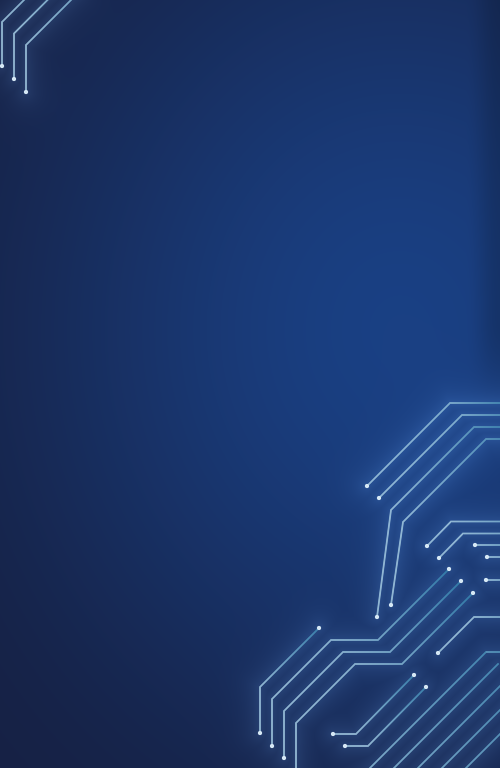
This background is drawn by a WebGL 1 fragment shader. Its source:

```glsl
precision highp float;
// Deep blue backdrop with glowing circuit traces in two opposite corners.
uniform vec2 u_resolution;

const vec2 SHEET = vec2(50.0, 76.8);   // layout units, y runs down from the top
const float PITCH = 1.2;               // spacing of neighbouring traces
const float EDGE = 52.0;               // just beyond the right side
const vec3 NAVY = vec3(0.085, 0.13, 0.27);
const vec3 ROYAL = vec3(0.10, 0.25, 0.515);
const vec3 PALE = vec3(0.61, 0.76, 0.86);
const vec3 TEAL = vec3(0.20, 0.50, 0.67);
const vec3 HALO = vec3(0.06, 0.085, 0.105);
const vec3 PAD = vec3(0.84, 0.91, 0.96);

// Keeps the nearest wire: x = distance, y = teal amount along it.
void wire(inout vec2 nearest, vec2 p, vec2 a, vec2 b, float tealA, float tealB) {
  vec2 ab = b - a;
  float t = clamp(dot(p - a, ab) / dot(ab, ab), 0.0, 1.0);
  float d = length(p - a - ab * t);
  if (d < nearest.x) nearest = vec2(d, mix(tealA, tealB, t));
}

void pad(inout float nearest, vec2 p, vec2 center) {
  nearest = min(nearest, length(p - center));
}

float cover(float d, float radius, float blur) {
  return 1.0 - smoothstep(radius - blur, radius + blur, d);
}

vec3 backdrop(vec2 p) {
  float r = length((p - vec2(40.0, 33.0)) / vec2(42.0, 48.0));
  vec3 color = mix(ROYAL, NAVY, smoothstep(0.0, 1.35, r));
  float side = smoothstep(46.5, 50.0, p.x) * (1.0 - smoothstep(32.0, 42.0, p.y));
  return color * (1.0 - 0.17 * side);
}

void cornerTraces(inout vec2 w, inout float d, vec2 p) {
  for (int i = 0; i < 3; i++) {
    float k = float(i);
    vec2 foot = vec2(0.2 + 1.2 * k, 6.6 + 1.3 * k);
    vec2 bend = vec2(foot.x, 2.2 + 1.15 * k);
    wire(w, p, foot, bend, 0.0, 0.0);
    wire(w, p, bend, bend + vec2(5.0, -5.0), 0.0, 0.3);
    pad(d, p, foot);
  }
}

void rightTraces(inout vec2 w, inout float d, vec2 p) {
  for (int i = 0; i < 2; i++) {
    float k = float(i);
    vec2 q = p - PITCH * k;
    // Upper pair
    vec2 tip = vec2(36.7, 48.6);
    vec2 bend = vec2(45.0, 40.3);
    wire(w, q, tip, bend, 0.0, 0.2);
    wire(w, q, bend, vec2(EDGE, bend.y), 0.2, 1.0);
    pad(d, q, tip);
    // Long pair with steep legs
    vec2 foot = vec2(37.7 + 0.2 * k, 61.7 - 2.4 * k);
    vec2 knee = vec2(39.1, 51.0);
    bend = vec2(47.4, 42.7);
    wire(w, q, foot, knee, 0.0, 0.0);
    wire(w, q, knee, bend, 0.0, 0.6);
    wire(w, q, bend, vec2(EDGE, bend.y), 0.6, 1.0);
    pad(d, q, foot);
    // Short hooked pair
    tip = vec2(42.7, 54.6);
    bend = vec2(45.1, 52.15);
    wire(w, q, tip, bend, 0.0, 0.0);
    wire(w, q, bend, vec2(EDGE, bend.y), 0.0, 0.4);
    pad(d, q, tip);
    // Straight stubs
    tip = vec2(47.5, 54.5);
    wire(w, q, tip, vec2(EDGE, tip.y), 0.0, 0.5);
    pad(d, q, tip);
  }
  vec2 stub = vec2(48.6, 58.0);
  wire(w, p, stub, vec2(EDGE, stub.y), 0.0, 0.5);
  pad(d, p, stub);
  vec2 hook = vec2(43.8, 65.3);
  wire(w, p, hook, vec2(47.4, 61.7), 0.0, 0.0);
  wire(w, p, vec2(47.4, 61.7), vec2(EDGE, 61.7), 0.0, 0.4);
  pad(d, p, hook);
}

void lowerTraces(inout vec2 w, inout float d, vec2 p) {
  // Outer bracket
  wire(w, p, vec2(31.9, 62.8), vec2(26.0, 68.7), 0.9, 0.0);
  wire(w, p, vec2(26.0, 68.7), vec2(26.0, 73.3), 0.0, 0.0);
  pad(d, p, vec2(31.9, 62.8));
  pad(d, p, vec2(26.0, 73.3));
  for (int i = 0; i < 5; i++) {
    float k = float(i);
    vec2 q = p - PITCH * k;
    if (i < 3) {  // stepped bundle
      wire(w, q, vec2(44.9, 56.9), vec2(37.8, 64.0), 1.0, 0.3);
      wire(w, q, vec2(37.8, 64.0), vec2(33.1, 64.0), 0.3, 0.1);
      wire(w, q, vec2(33.1, 64.0), vec2(27.2, 69.9), 0.1, 0.0);
      wire(w, q, vec2(27.2, 69.9), vec2(27.2, 74.6), 0.0, 0.0);
      pad(d, q, vec2(44.9, 56.9));
      pad(d, q, vec2(27.2, 74.6));
    }
    if (i < 2) {  // small pair
      wire(w, q, vec2(41.4, 67.5), vec2(35.6, 73.4), 0.9, 0.0);
      wire(w, q, vec2(35.6, 73.4), vec2(33.3, 73.4), 0.0, 0.0);
      pad(d, q, vec2(41.4, 67.5));
      pad(d, q, vec2(33.3, 73.4));
    }
    // Diagonal hatch leaving through the corner
    wire(w, q, vec2(48.6, 65.2), vec2(33.0, 80.8), 0.8, 0.0);
  }
  wire(w, p, vec2(48.6, 65.2), vec2(EDGE, 65.2), 0.6, 0.8);
}

void main() {
  vec2 uv = gl_FragCoord.xy / u_resolution;
  vec2 p = vec2(uv.x, 1.0 - uv.y) * SHEET;
  float blur = 0.6 * SHEET.x / u_resolution.x;
  vec2 w = vec2(100.0, 0.0);
  float d = 100.0;
  cornerTraces(w, d, p);
  rightTraces(w, d, p);
  lowerTraces(w, d, p);

  vec3 color = backdrop(p) + HALO * exp(-w.x / 1.3);
  color = mix(color, mix(PALE, TEAL, w.y), 0.9 * cover(w.x, 0.09, blur));
  color = mix(color, PAD, cover(d, 0.21, blur));
  gl_FragColor = vec4(color, 1.0);
}
```
